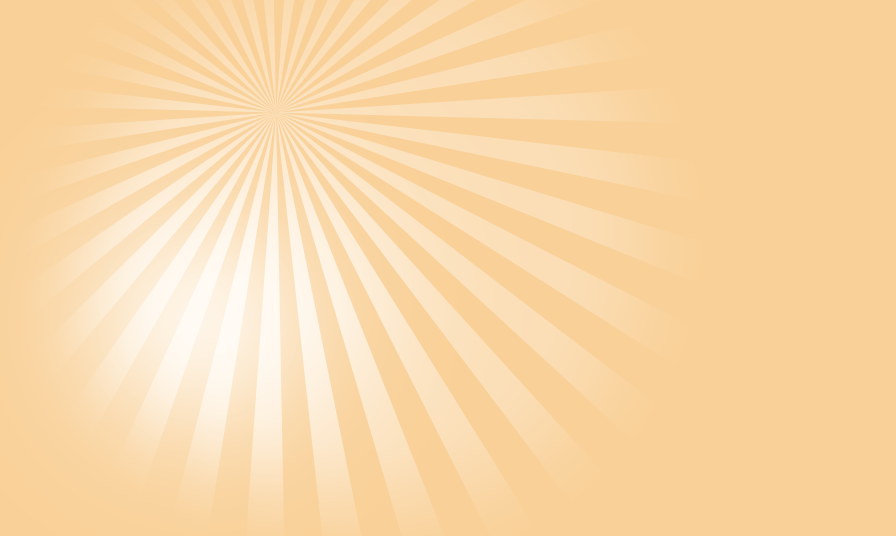
Give the GLSL for this background, as a WebGL 1 fragment shader.

```glsl
precision highp float;

uniform vec2 u_resolution;

// Positions and lengths are in canvas heights
#define RAY_COUNT 35.0
#define RAY_PHASE 0.019
#define RAY_ORIGIN vec2(0.515, 0.790)
#define RAY_ALPHA 0.30
#define FADE_CENTER vec2(0.677, 0.563)
#define FADE_INNER 0.38
#define FADE_OUTER 0.665
#define SHINE_CENTER vec2(0.462, 0.437)
#define SHINE_SIZE 0.21
#define GLOW_CENTER vec2(0.371, 0.405)
#define GLOW_SIZE 0.164
#define GLOW_ALPHA 0.82

const float TAU = 6.283185;
const vec3 PEACH = vec3(0.976, 0.816, 0.594);
const vec3 WARM_WHITE = vec3(1.0, 0.988, 0.97);

float softSpot(vec2 p, vec2 center, float size) {
  vec2 q = (p - center) / size;
  return exp(-0.5 * dot(q, q));
}

// Coverage of evenly spaced wedges, smoothed over one pixel
float sunRays(vec2 p, float pixel) {
  vec2 q = p - RAY_ORIGIN;
  float angle = atan(q.y, q.x + 1e-6);
  float turn = fract((angle - RAY_PHASE) * RAY_COUNT / TAU);
  float edge = (abs(turn - 0.5) - 0.25) * TAU / RAY_COUNT * length(q);
  return clamp(edge / pixel + 0.5, 0.0, 1.0);
}

void main() {
  float pixel = 1.0 / u_resolution.y;
  vec2 p = gl_FragCoord.xy * pixel;

  // Broad glow under the rays
  float glow = GLOW_ALPHA * softSpot(p, GLOW_CENTER, GLOW_SIZE);
  vec3 color = mix(PEACH, WARM_WHITE, glow);

  // Rays brighten near the glow and fade toward a round border
  float fade = 1.0 - smoothstep(FADE_INNER, FADE_OUTER, distance(p, FADE_CENTER));
  float shine = softSpot(p, SHINE_CENTER, SHINE_SIZE);
  float strength = mix(RAY_ALPHA, 0.86, shine) * fade;
  color = mix(color, WARM_WHITE, strength * sunRays(p, pixel));

  gl_FragColor = vec4(color, 1.0);
}
```
